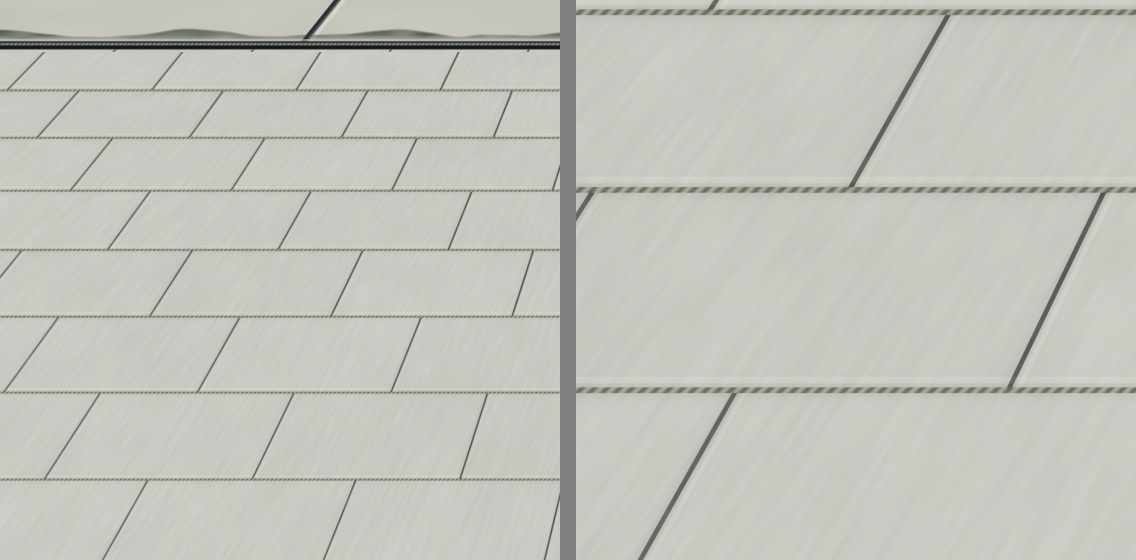
Left: the whole. Right: its middle third, enlarged.
Give the GLSL for this texture, as a WebGL 1 fragment shader.

```glsl
precision highp float;
uniform vec2 u_resolution;

#define VANISH vec2(1.5508, -1.4206) // vanishing point, y measured downwards
#define TILE_WIDTH 0.163             // tile width per unit of depth
#define ROW_START 20.657
#define ROW_SCALE 31.098
#define JOINT_SHIFT 0.034
#define JOINT_HALF 0.0014
#define COURSE_HALF 0.0017
#define ROPE_PERIOD 0.0075
#define WALL_FOOT 0.0735
#define GUTTER_END 0.0885
#define TILE_COLOR vec3(0.785, 0.793, 0.763)
#define JOINT_COLOR vec3(0.27, 0.29, 0.27)

float hash(vec2 p) {
  p = fract(p * vec2(0.1031, 0.1137));
  p += dot(p, p.yx + 33.33);
  return fract((p.x + p.y) * p.x * 17.31);
}

float noise(vec2 p) {
  vec2 i = floor(p), f = fract(p);
  f = f * f * (3.0 - 2.0 * f);
  return mix(mix(hash(i), hash(i + vec2(1.0, 0.0)), f.x),
             mix(hash(i + vec2(0.0, 1.0)), hash(i + vec2(1.0, 1.0)), f.x), f.y);
}

// Soft line of a given half width around distance zero
float stroke(float d, float halfWidth) {
  float soft = 0.8 / u_resolution.y;
  return 1.0 - smoothstep(halfWidth - soft, halfWidth + soft, abs(d));
}

// Slanted dashes along a horizontal seam
float rope(float x, float d) {
  return 0.5 + 0.5 * sin(6.28318 * (x + d) / ROPE_PERIOD);
}

vec3 tiledRoof(vec2 p) {
  vec2 q = p - VANISH;
  float row = ROW_START - ROW_SCALE / q.y;
  float course = floor(row) - step(p.y, 0.0925);
  float across = q.x / (TILE_WIDTH * q.y);
  float u = across - JOINT_SHIFT - 0.5 * mod(course, 2.0);

  // Brushed grain running up the slope, mottling and tone per tile
  float grain = noise(vec2(across * 65.0 + row * 3.0, row * 3.5 + 40.0)) - 0.5;
  grain += 0.6 * (noise(vec2(across * 150.0 + row * 5.0, row * 7.0 + 90.0)) - 0.5);
  float mottle = noise(vec2(across * 6.0 + 50.0, row * 3.0 + 20.0)) - 0.5;
  float tone = hash(vec2(floor(u) + 30.0, course + 11.0)) - 0.5;
  vec3 color = TILE_COLOR + 0.022 * grain + 0.014 * mottle + 0.008 * tone;

  // Joints between tiles, with a pale lip beside each
  float slope = q.x / q.y;
  float side = (fract(u + 0.5) - 0.5) * TILE_WIDTH * q.y / sqrt(1.0 + slope * slope);
  color -= 0.07 * exp(-abs(side) / 0.003);
  color += 0.03 * stroke(side - 0.005, 0.0015);
  float strength = mix(0.72, 0.95, p.x) * (0.85 + 0.15 * noise(row * vec2(9.0, 5.0) + 60.0));
  color = mix(color, JOINT_COLOR, strength * stroke(side, JOINT_HALF));

  // Roped seams between courses
  float seam = floor(row + 0.5);
  float d = (row - seam) * q.y * q.y / ROW_SCALE;
  float visible = step(0.5, seam);
  color -= visible * 0.08 * exp(-abs(d) / 0.003);
  color += visible * 0.03 * stroke(d + 0.006, 0.002);
  vec3 cord = mix(vec3(0.40, 0.40, 0.36), vec3(0.66, 0.66, 0.60), rope(p.x, d));
  return mix(color, cord, visible * 0.92 * stroke(d, COURSE_HALF));
}

vec3 stainedWall(vec2 p) {
  float cloud = noise(p * vec2(9.0, 35.0) + 10.0) - 0.5;
  vec3 color = vec3(0.775, 0.775, 0.735) + 0.025 * cloud;

  // Damp stain with a wavy crest that fades towards the foot
  float wave = 0.5 + 0.5 * cos(6.28318 * (p.x - 0.34) / 0.36);
  float crest = 0.005 + 0.012 * wave * wave + 0.005 * noise(vec2(p.x * 22.0, 7.0));
  float rise = 0.071 - p.y;
  float stain = smoothstep(crest + 0.0015, crest - 0.004, rise);
  stain *= smoothstep(-0.003, 0.011, rise) * 0.55 + 0.22;
  stain *= 0.7 + 0.5 * noise(p * vec2(25.0, 130.0) + 5.0);
  color = mix(color, vec3(0.30, 0.32, 0.27), stain);

  // Slanted gap between two wall panels
  float gap = (p.x - 0.546 - (0.071 - p.y) * 0.80) * 0.78;
  color += 0.06 * stroke(gap - 0.009, 0.003);
  vec3 gapColor = mix(vec3(0.16, 0.19, 0.21), vec3(0.43, 0.44, 0.42),
                      smoothstep(-0.001, 0.005, gap));
  color = mix(color, gapColor, stroke(gap, 0.0048));
  return mix(color, vec3(0.76, 0.76, 0.71), 0.8 * stroke(p.y - 0.0715, 0.0014));
}

vec3 gutter(vec2 p) {
  vec3 color = vec3(0.22, 0.24, 0.24);
  vec3 cord = mix(vec3(0.32, 0.33, 0.31), vec3(0.60, 0.61, 0.57), rope(p.x, p.y));
  color = mix(color, cord, stroke(p.y - 0.079, 0.0018));
  return mix(color, vec3(0.07, 0.09, 0.10), stroke(p.y - 0.0845, 0.0026));
}

void main() {
  vec2 p = gl_FragCoord.xy / u_resolution;
  p.y = 1.0 - p.y;
  float soft = 0.8 / u_resolution.y;
  vec3 color = mix(stainedWall(p), gutter(p),
                   smoothstep(WALL_FOOT - soft, WALL_FOOT + soft, p.y));
  color = mix(color, tiledRoof(p),
              smoothstep(GUTTER_END - soft, GUTTER_END + soft, p.y));
  gl_FragColor = vec4(color, 1.0);
}
```
